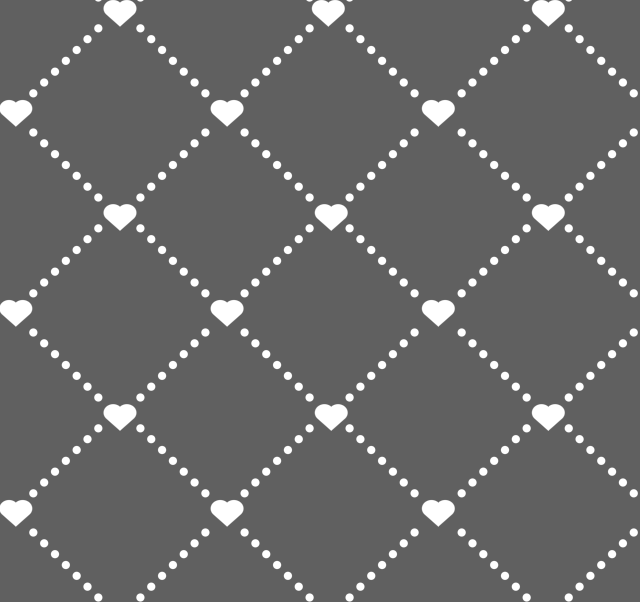
A Shadertoy shader for this pattern:

```glsl
// White hearts on the crossings of a dotted diamond lattice, over flat grey.
// Each point finds its nearest heart and nearest dot by rounding to the grid,
// and both are drawn from signed distances with small uneven spacing.
#define CANVAS_UNITS 768.0
#define CELL vec2(126.75, 120.0)
#define HEART_ORIGIN vec2(19.0, 16.0)
#define DOT_ORIGIN vec2(79.0, 73.0)
#define HEART_SIZE vec2(32.7, 29.0)
#define HEART_HALF_HEIGHT 16.0
#define DOT_RADIUS 4.9
#define DOT_STEP 13.0
#define ROW_DRIFT 5.0
#define WIDE_SHIFT 7.0
#define GREY vec3(0.378)
#define WHITE vec3(1.0)

float isOdd(float n) { return mod(n, 2.0); }

// Distance to a heart with its tip at the origin, about 1.2 wide and 1.1 high
float heartShape(vec2 p) {
    p.x = abs(p.x);
    if (p.x + p.y > 1.0)
        return length(p - vec2(0.25, 0.75)) - sqrt(2.0) / 4.0;
    vec2 notch = p - vec2(0.0, 1.0);
    vec2 side = p - 0.5 * max(p.x + p.y, 0.0);
    return sqrt(min(dot(notch, notch), dot(side, side))) * sign(p.x - p.y);
}

// Nearest heart; hearts occupy alternate grid points
float heartDistance(vec2 p) {
    vec2 id = round((p - HEART_ORIGIN) / CELL);
    id = clamp(id, vec2(0.0), vec2(5.0, 6.0));
    if (isOdd(id.x + id.y) < 0.5) return CELL.x;

    vec2 centre = HEART_ORIGIN + id * CELL;
    centre.x += -1.75 * isOdd(id.x) + WIDE_SHIFT * step(4.5, id.x);
    if (id.y < 0.5 && id.x == 3.0) centre.x -= 3.5;
    if (id.y > 0.5) centre.y += ROW_DRIFT * (1.0 - isOdd(id.y));

    vec2 q = p - centre;
    vec2 local = vec2(q.x, HEART_HALF_HEIGHT - q.y) / HEART_SIZE;
    return heartShape(local) * HEART_SIZE.y;
}

// Nearest of seven dots on the diagonal of each cell, slopes alternating
float dotDistance(vec2 p) {
    vec2 id = floor((p - DOT_ORIGIN) / CELL + 0.5);
    vec2 centre = DOT_ORIGIN + id * CELL;
    centre.x += id.x == 3.0 ? -0.75
              : 1.75 * isOdd(id.x) + WIDE_SHIFT * step(3.5, id.x);
    centre.y += ROW_DRIFT * isOdd(id.y);

    vec2 q = p - centre;
    vec2 slope = vec2(1.0, 2.0 * isOdd(id.x + id.y) - 1.0);
    float n = clamp(round(dot(q, slope) / (2.0 * DOT_STEP)), -3.0, 3.0);
    return length(q - n * DOT_STEP * slope) - DOT_RADIUS;
}

void mainImage(out vec4 fragColor, in vec2 fragCoord) {
    // Canvas units measured from the top left
    float unit = CANVAS_UNITS / iResolution.x;
    vec2 p = vec2(fragCoord.x, iResolution.y - fragCoord.y) * unit;

    float d = min(heartDistance(p), dotDistance(p));
    float ink = 1.0 - smoothstep(-0.7 * unit, 0.7 * unit, d);
    fragColor = vec4(mix(GREY, WHITE, ink), 1.0);
}
```
